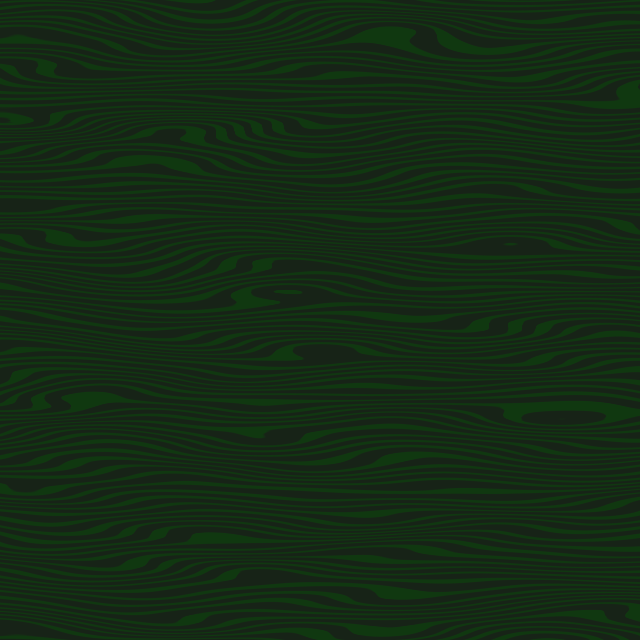
Write a three.js fragment shader that draws this texture.

```glsl
varying vec2 vUv;

const float TAU = 6.28319;
const float LINES = 95.0;       // grain lines over the canvas height
const float EDGE = 0.0011;      // half width of the smoothed edge
const vec3 BARK = vec3(0.092, 0.138, 0.09);
const vec3 GREEN = vec3(0.062, 0.22, 0.064);

float hash(float n) {
  return fract(sin(n * 12.9898 + 1.7) * 43758.5);
}

// One slanted sine: x holds its height, y its slope up the canvas
vec2 wave(vec2 p, vec2 frequency, float amplitude, float shift) {
  float angle = dot(p, frequency) + shift;
  return amplitude * vec2(sin(angle), frequency.y * cos(angle));
}

// Sum of random sines, all with a similar share of the slope
vec2 layeredWaves(vec2 p, vec2 low, vec2 high, float steepness, float seed) {
  vec2 sum = vec2(0.0);
  for (int i = 0; i < 18; i++) {
    float n = seed + float(i) * 4.0;
    vec2 frequency = mix(low, high, vec2(hash(n), hash(n + 1.0)));
    float amplitude = steepness / frequency.y;
    frequency.x *= hash(n + 2.0) < 0.5 ? -1.0 : 1.0;
    sum += wave(p, frequency, amplitude, TAU * hash(n + 3.0));
  }
  return sum;
}

// Grain phase and its slope: broad bends plus narrow, long knots
vec2 grainField(vec2 p) {
  vec2 field = vec2(p.y * LINES, LINES);
  field += layeredWaves(p, vec2(3.0, 10.0), vec2(15.0, 40.0), 6.5, 5.0);
  field += layeredWaves(p, vec2(3.0, 40.0), vec2(23.0, 175.0), 13.0, 131.0);
  return field;
}

// Share of each period that is green, swelling where the grain opens
float lineShare(float x, float id, float slope) {
  float swell = 0.08 * sin(x * 13.0 + TAU * hash(id));
  return 0.37 + swell + 0.14 * smoothstep(50.0, 12.0, slope);
}

float lineMask(float phase, float share, float slope) {
  float outside = abs(fract(phase) - 0.5) - 0.5 * share;
  return smoothstep(EDGE, -EDGE, outside / max(slope, 10.0));
}

void main() {
  vec2 field = grainField(vUv);
  float slope = abs(field.y);
  float share = lineShare(vUv.x, floor(field.x), slope);
  float grain = lineMask(field.x, share, slope);
  gl_FragColor = vec4(mix(BARK, GREEN, grain), 1.0);
}
```
